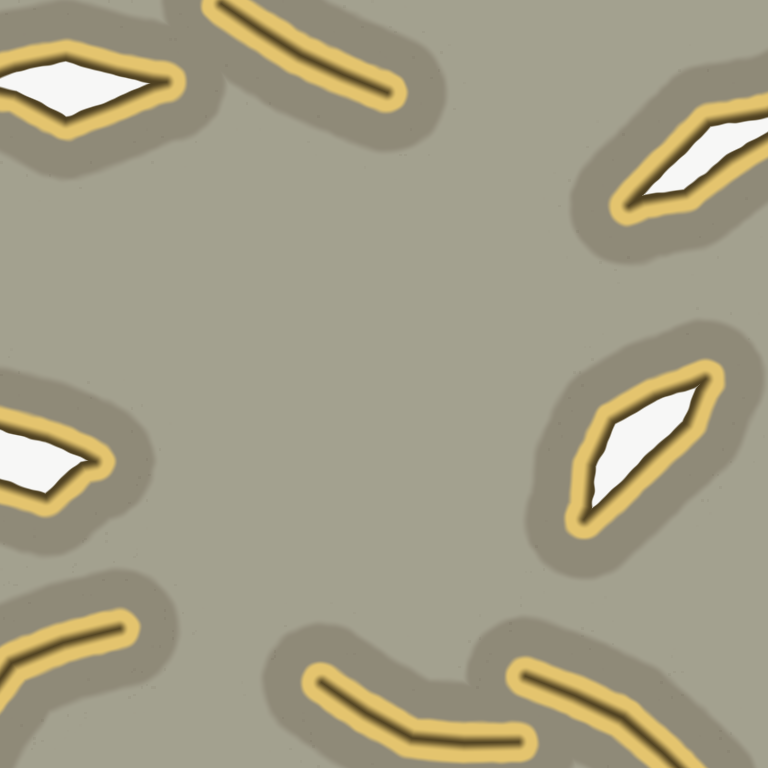
Give the GLSL for this pattern, as a Shadertoy shader.

```glsl
// Scattered bent slivers and shards with white cores, gold rims and soft taupe halos.

const vec3 GROUND = vec3(0.640, 0.630, 0.560);
const vec3 HALO   = vec3(0.562, 0.540, 0.472);
const vec3 GOLD   = vec3(0.895, 0.770, 0.430);
const vec3 CORE   = vec3(0.310, 0.255, 0.130);
const vec3 PAPER  = vec3(0.970, 0.970, 0.965);

const float CELL         = 0.40;   // spacing of the flecks
const float JITTER       = 0.42;   // share of a cell a fleck may shift
const float DENSITY      = 0.94;   // share of cells that hold a fleck
const float SHARD_SHARE  = 0.48;   // flecks wide enough to open up
const float GOLD_RADIUS  = 0.026;
const float HALO_RADIUS  = 0.077;
const float RIM_DEPTH    = 0.004;  // dark lip inside a shard
const float SOFTNESS     = 0.003;
const float WOBBLE       = 0.0025;
const int   CORNERS      = 12;
const float TAU          = 6.28318;

float hash(vec2 p) {
    return fract(sin(dot(p, vec2(127.1, 311.7))) * 43758.5453);
}

float valueNoise(vec2 p) {
    vec2 i = floor(p), f = fract(p);
    f = f * f * (3.0 - 2.0 * f);
    return mix(mix(hash(i), hash(i + vec2(1, 0)), f.x),
               mix(hash(i + vec2(0, 1)), hash(i + vec2(1, 1)), f.x), f.y);
}

// Corner of a fleck outline: a bent spine with an uneven, tapering width
vec2 corner(int index, vec2 id, float halfLength, float width, float bend) {
    int k = index % CORNERS;
    float angle = TAU * float(k) / float(CORNERS);
    float along = cos(angle), side = sin(angle);
    float uneven = 0.35 + 1.1 * hash(id + 3.7 * float(k + 1));
    float spine = bend * (sqrt(along * along + 0.06) - 0.5);
    return vec2(along * halfLength,
                spine * halfLength + width * side * side * side * uneven);
}

// Signed distance to the closed outline of the fleck in one cell
float fleckDistance(vec2 p, vec2 id) {
    float isShard = step(hash(id + 17.3), SHARD_SHARE);
    float size = hash(id + 29.1);
    float width = mix(0.001, mix(0.022, 0.072, size), isShard);
    float halfLength = mix(0.095, 0.145, hash(id + 41.9)) + 0.03 * isShard * size;
    float bend = mix(-0.55, 0.55, hash(id + 53.3));
    float turn = mix(-1.05, 1.15, hash(id + 67.7));
    float c = cos(turn), s = sin(turn);
    p = vec2(c * p.x + s * p.y, c * p.y - s * p.x);

    float nearest = 1e3, inside = 1.0;
    vec2 a = corner(CORNERS - 1, id, halfLength, width, bend);
    for (int i = 0; i < CORNERS; i++) {
        vec2 b = corner(i, id, halfLength, width, bend);
        vec2 edge = a - b, q = p - b;
        vec2 gap = q - edge * clamp(dot(q, edge) / max(dot(edge, edge), 1e-8), 0.0, 1.0);
        nearest = min(nearest, dot(gap, gap));
        bvec3 crossing = bvec3(p.y >= b.y, p.y < a.y, edge.x * q.y > edge.y * q.x);
        if (all(crossing) || all(not(crossing))) inside = -inside;
        a = b;
    }
    return inside * sqrt(nearest);
}

// Nearest fleck among the surrounding cells
float fieldDistance(vec2 p) {
    vec2 home = floor(p / CELL);
    float d = 1.0;
    for (int y = -1; y <= 1; y++)
    for (int x = -1; x <= 1; x++) {
        vec2 id = home + vec2(x, y);
        if (hash(id + 7.9) > DENSITY) continue;
        vec2 shift = vec2(hash(id + 11.3), hash(id + 23.5)) - 0.5;
        vec2 center = (id + 0.5 + JITTER * shift) * CELL;
        d = min(d, fleckDistance(p - center, id));
    }
    return d;
}

void mainImage(out vec4 fragColor, in vec2 fragCoord) {
    vec2 p = fragCoord / iResolution.y;
    float soft = max(SOFTNESS, 0.75 / iResolution.y);
    float d = fieldDistance(p + 0.13);
    float ripple = WOBBLE * (valueNoise(p * 75.0) - 0.5);

    // Halo on the ground, with a soft outer edge
    float halo = 1.0 - smoothstep(-2.0 * soft, 2.0 * soft, d - HALO_RADIUS + ripple);
    vec3 color = mix(GROUND, HALO, halo);

    // Sparse faint specks around the halo edge
    float speck = step(0.985, hash(floor(p * 300.0)));
    color -= 0.022 * speck * (1.0 - smoothstep(0.01, 0.04, abs(d - HALO_RADIUS)));

    // Gold rim that darkens toward the core line
    vec3 rim = mix(CORE, GOLD, smoothstep(-0.002, 0.013, d));
    float rimMask = 1.0 - smoothstep(-1.3 * soft, 1.3 * soft, d - GOLD_RADIUS + ripple);
    color = mix(color, rim, rimMask);

    // White opening with a crisp, slightly ragged edge
    float opening = 1.0 - smoothstep(-0.5 * soft, 0.5 * soft, d + RIM_DEPTH + 1.2 * ripple);
    color = mix(color, PAPER, opening);

    fragColor = vec4(color, 1.0);
}
```
